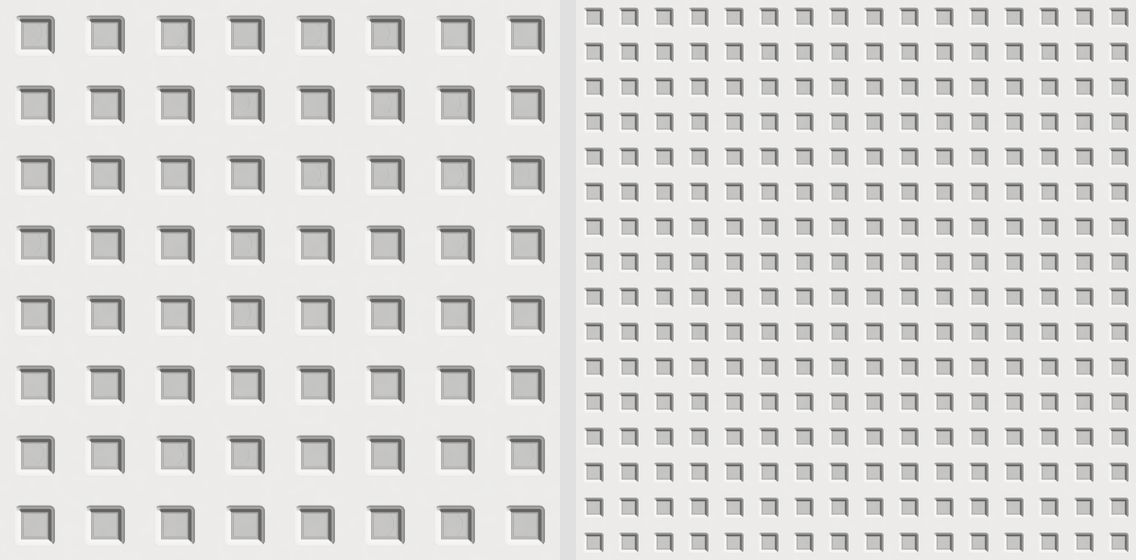
Left, the tile; right, the same tile 2 across and 2 down.
A three.js fragment shader for this pattern:

```glsl
varying vec2 vUv;

vec2 hash2(vec2 p) {
  vec3 q = fract(vec3(p.xyx) * vec3(0.1031, 0.103, 0.0973));
  q += dot(q, q.yzx + 33.33);
  return fract((q.xx + q.yz) * q.zy);
}

// Distance to the nearest scattered point, wrapping after "period" cells
float cellular(vec2 p, float period) {
  vec2 id = floor(p);
  float nearest = 2.0;
  for (int y = -1; y <= 1; y++) {
    for (int x = -1; x <= 1; x++) {
      vec2 cell = id + vec2(x, y);
      vec2 point = cell + hash2(mod(cell, period));
      nearest = min(nearest, length(p - point));
    }
  }
  return nearest;
}

float roundedBox(vec2 p, float halfSize, float radius) {
  vec2 q = abs(p) - halfSize + radius;
  return length(max(q, 0.0)) + min(max(q.x, q.y), 0.0) - radius;
}

// Soft line of the given half width around zero
float line(float d, float width) {
  return 1.0 - smoothstep(width * 0.3, width + 0.6, abs(d));
}

// Top and right walls: rim, pale ledge, deep shadow, then floor
float shadowWall(float depth, float floorTone) {
  float tone = mix(0.56, 0.65, smoothstep(1.6, 3.4, depth));
  tone = mix(tone, 0.39, smoothstep(3.8, 6.0, depth));
  tone = mix(tone, 0.70, smoothstep(8.4, 11.2, depth));
  return mix(tone, floorTone, smoothstep(11.2, 12.8, depth));
}

// Left and bottom walls: bright bevel, dim fringe, then floor
float litWall(float depth, float floorTone) {
  float tone = mix(0.945, 0.965, smoothstep(1.0, 7.0, depth));
  tone = mix(tone, 0.69, smoothstep(8.2, 10.0, depth));
  tone = mix(tone, floorTone - 0.04, smoothstep(10.0, 11.6, depth));
  tone -= 0.04 * line(depth - 12.8, 0.6);
  return mix(tone, floorTone, smoothstep(12.8, 14.0, depth));
}

void main() {
  // Eight by eight cells, each 100 units wide
  vec2 grid = vUv * 8.0;
  vec2 id = mod(floor(grid), 8.0);
  vec2 p = (fract(grid) - 0.5) * 100.0 + vec2(0.3, 0.9);
  vec2 seed = hash2(id + 3.7);

  float depth = -roundedBox(p, 28.8, 8.0);
  float mottle = cellular(vUv * 40.0, 40.0) - 0.5;

  // Floor with a slight tone change and an occasional faint curved scuff
  float floorTone = 0.773 + 0.012 * (seed.x - 0.5) + 0.012 * mottle;
  vec2 scuffCentre = vec2(-8.0, 0.0) + 10.0 * (seed - 0.5);
  float scuff = line(length(p - scuffCentre) - 15.0 - 4.0 * seed.y, 0.5);
  scuff *= smoothstep(0.0, 6.0, p.x) * step(0.55, seed.y);
  floorTone -= 0.035 * scuff;

  // Mitred walls, shaded from the upper right
  float lit = smoothstep(-1.4, 1.4, -p.x - p.y);
  float well = mix(shadowWall(depth, floorTone), litWall(depth, floorTone), lit);

  // Worn pale nick where the two bevels meet at the upper left
  float nick = 1.0 - smoothstep(1.5, 4.5, length(p - vec2(-23.5, 24.0)));
  well = mix(well, 0.80, 0.7 * nick);

  // Flat face with a fine rim around the lit bevel
  float face = 0.923 + 0.006 * mottle;
  face -= 0.015 * lit * line(depth + 0.6, 0.7);

  float tone = mix(face, well, smoothstep(-0.8, 0.8, depth));
  gl_FragColor = vec4(tone * vec3(1.003, 1.0, 0.996), 1.0);
}
```
